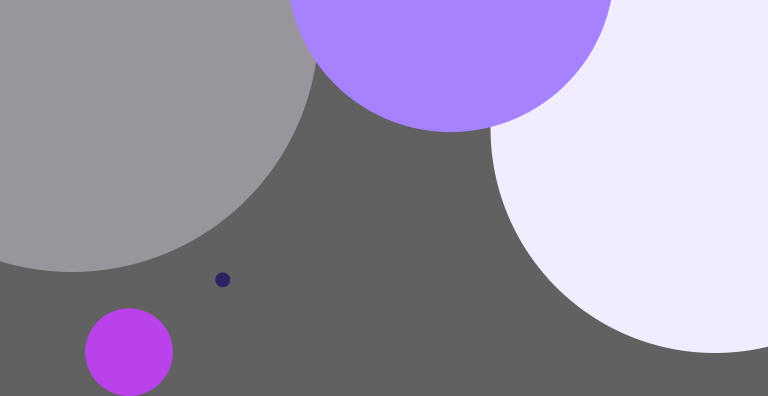
A Shadertoy shader for this background:

```glsl
// Discs: centre x, centre y, radius, in canvas heights
const vec3 GREY_DISC    = vec3(0.1818, 0.9364, 0.6232);
const vec3 PALE_DISC    = vec3(1.8056, 0.6755, 0.5669);
const vec3 VIOLET_DISC  = vec3(1.1376, 1.0800, 0.4134);
const vec3 MAGENTA_DISC = vec3(0.3258, 0.1106, 0.1106);
const vec3 NAVY_DISC    = vec3(0.5626, 0.2934, 0.0188);

const vec3 BACKDROP = vec3(0.380, 0.380, 0.380);
const vec3 GREY     = vec3(0.598, 0.586, 0.610);
const vec3 PALE     = vec3(0.945, 0.930, 1.000);
const vec3 VIOLET   = vec3(0.653, 0.510, 1.000);
const vec3 MAGENTA  = vec3(0.730, 0.260, 0.920);
const vec3 NAVY     = vec3(0.165, 0.140, 0.390);
const vec3 RIM      = vec3(0.400, 0.360, 0.385);

const float RIM_HEIGHT = 0.004;

// Coverage of a shape from its signed distance, one pixel soft
float coverage(float dist, float pixel) {
    return clamp(0.5 - dist / pixel, 0.0, 1.0);
}

vec3 paintDisc(vec3 base, vec3 colour, vec3 disc, vec2 p, float pixel) {
    float dist = length(p - disc.xy) - disc.z;
    return mix(base, colour, coverage(dist, pixel));
}

void mainImage(out vec4 fragColor, in vec2 fragCoord) {
    float pixel = 1.0 / iResolution.y;
    vec2 p = fragCoord * pixel;

    // Thin rim along the lower edge
    vec3 colour = mix(BACKDROP, RIM, coverage(p.y - RIM_HEIGHT, pixel));

    // Large discs, back to front
    colour = paintDisc(colour, GREY, GREY_DISC, p, pixel);
    colour = paintDisc(colour, PALE, PALE_DISC, p, pixel);
    colour = paintDisc(colour, VIOLET, VIOLET_DISC, p, pixel);

    // Small accents
    colour = paintDisc(colour, MAGENTA, MAGENTA_DISC, p, pixel);
    colour = paintDisc(colour, NAVY, NAVY_DISC, p, pixel);

    fragColor = vec4(colour, 1.0);
}
```
